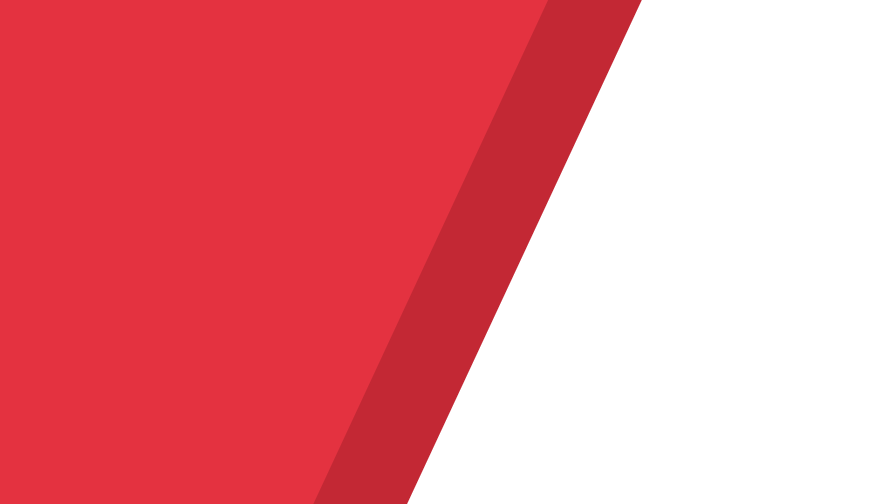
A WebGL 1 fragment shader for this background:

```glsl
precision highp float;
// Flat two-tone diagonal banner: a bright red panel and a darker red stripe
// on white. Each boundary is a slanted line, turned into a smooth mask by
// its signed distance, and the layers are painted from back to front.

uniform vec2 u_resolution;

const vec3 WHITE = vec3(1.0);
const vec3 DARK_RED = vec3(0.765, 0.157, 0.204);
const vec3 BRIGHT_RED = vec3(0.894, 0.196, 0.251);

// Edge positions at the canvas bottom and their shared lean to the right,
// all as fractions of the canvas width.
const float PANEL_EDGE = 0.3497;
const float STRIPE_EDGE = 0.4543;
const float LEAN = 0.262;

// Signed distance, in canvas heights, to a slanted line; negative on its left.
float slantDistance(vec2 point, float baseX, float run) {
  return (point.x - baseX - run * point.y) / sqrt(1.0 + run * run);
}

// Coverage of the left side of a line, softened over one pixel.
float leftMask(float distanceToLine, float pixel) {
  return clamp(0.5 - distanceToLine / pixel, 0.0, 1.0);
}

void main() {
  float aspect = u_resolution.x / u_resolution.y;
  float pixel = 1.0 / u_resolution.y;
  vec2 point = gl_FragCoord.xy * pixel;
  float run = LEAN * aspect;

  float stripe = leftMask(slantDistance(point, STRIPE_EDGE * aspect, run), pixel);
  float panel = leftMask(slantDistance(point, PANEL_EDGE * aspect, run), pixel);

  // White ground, dark stripe, then the bright panel on top.
  vec3 color = mix(WHITE, DARK_RED, stripe);
  color = mix(color, BRIGHT_RED, panel);
  gl_FragColor = vec4(color, 1.0);
}
```
